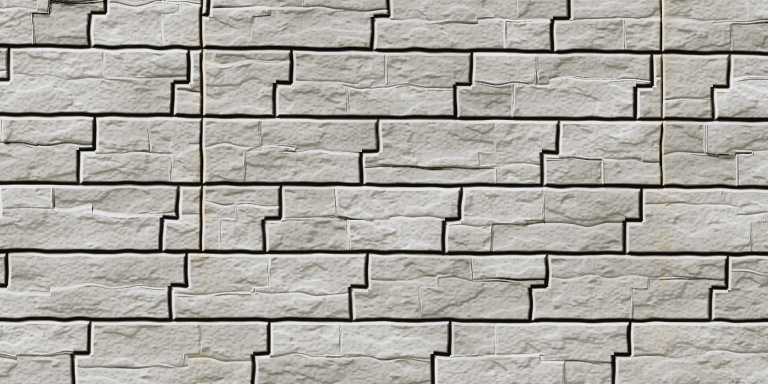
Give the GLSL for this texture, as a WebGL 1 fragment shader.

```glsl
precision highp float;
// Pale split-stone cladding: rows of wide Z-ended panels with thin dark joints.
// Each panel is a height field of ledges, chipped layers and grain, lit from
// the upper left with short cast shadows, then mapped to a warm grey ramp.

uniform vec2 u_resolution;

#define PANEL vec2(0.469, 0.176)   // panel size, in canvas heights
#define END_STEP 0.09              // sideways step of a panel end, in panels
#define GROOVE 0.0032              // half width of the dark joints
#define BEVEL 0.010                // rounding beside the joints
#define JOINT_L 0.526              // upright joints where the bond changes
#define JOINT_R 1.724
#define RELIEF 0.052               // depth of the stone
#define BASE_TONE 0.735
#define LIT_GAIN 0.18
#define SHADE_GAIN 0.42
#define CAST_SHADOW 0.34
#define LIGHT vec2(-0.45, 0.89)

float hash(vec2 p) {
  return fract(sin(dot(p, vec2(127.1, 311.7))) * 43758.5453);
}

float noise(vec2 p) {
  vec2 i = floor(p), f = fract(p);
  f = f * f * (3.0 - 2.0 * f);
  return mix(mix(hash(i), hash(i + vec2(1.0, 0.0)), f.x),
             mix(hash(i + vec2(0.0, 1.0)), hash(i + 1.0), f.x), f.y);
}

float fbm(vec2 p) {
  float sum = 0.0, amp = 0.5;
  for (int i = 0; i < 5; i++) {
    sum += amp * noise(p);
    p = mat2(1.6, 1.1, -1.1, 1.6) * p + 7.3;
    amp *= 0.48;
  }
  return sum;
}

// Height of two neighbouring blocks in one tier of a panel
float tier(vec2 id, float f) {
  float cut = mix(0.25, 0.75, hash(id + 3.7));
  return mix(hash(id + 1.3), hash(id + 8.1), smoothstep(-0.012, 0.012, f - cut));
}

// Stone height; also gives the distance to the nearest joint and a block tint
float stoneHeight(vec2 p, out float groove, out float tint) {
  p += 0.005 * (vec2(noise(p * 24.0), noise(p * 24.0 + 40.0)) - 0.5);

  // Rows, counted from the top and leaning slightly
  float t = (1.045 - p.y - 0.011 * (p.x - 1.0) * p.y) / PANEL.y;
  float row = floor(t), v = fract(t);

  // Staggered bond, shifted outside the two upright joints
  float shift = 0.16 - 0.03 * row + 0.49 * mod(row, 2.0);
  float outer = 0.0;
  if (p.x < JOINT_L && row < 4.0) outer = 1.0;
  if (p.x > JOINT_R && row < 3.0) outer = 2.0;
  if (outer > 0.0) shift += 0.43;
  float uTop = p.x / PANEL.x - shift;
  float uLow = uTop + END_STEP;
  float u = v < 0.5 ? uTop : uLow;
  float f = fract(u);
  vec2 id = vec2(floor(u) + 17.0 * outer, row);

  // Joints: panel ends, row lines and the flat part of the stepped ends
  groove = min(min(f, 1.0 - f) * PANEL.x, min(v, 1.0 - v) * PANEL.y);
  if (floor(uTop) != floor(uLow)) groove = min(groove, abs(v - 0.5) * PANEL.y);
  if (row < 4.0) groove = min(groove, abs(p.x - JOINT_L) + 0.0015);
  if (row < 3.0) groove = min(groove, abs(p.x - JOINT_R) + 0.003);

  // Two tiers of blocks meeting at an uneven ledge
  float jog = step(mix(0.3, 0.7, hash(id + 5.2)), f);
  float ledge = mix(0.3, 0.62, hash(id + 2.9));
  ledge += 0.2 * (hash(id + 4.0 * jog) - 0.5) + 0.09 * (noise(p * 17.0) - 0.5);
  float lower = smoothstep(-0.035, 0.035, v - ledge);
  float block = mix(tier(id, f), tier(id + 31.0, f), lower);
  float crack = exp(-abs(v - ledge) * PANEL.y / 0.0025) * noise(p * 12.0 + 9.0);

  // Chipped layers and fine grain
  float rough = fbm(p * vec2(7.0, 13.0) + 30.0 * hash(id + 6.0) + 3.0 * block);
  float layer = rough * 5.0;
  layer = floor(layer) + smoothstep(0.0, 0.32, fract(layer));
  float grain = noise(p * vec2(120.0, 170.0));
  tint = block - 0.5;
  float h = 0.5 + 0.45 * block + 0.4 * rough + 0.14 * layer - 0.35 * crack;
  return h * smoothstep(0.0, BEVEL, groove) + 0.05 * grain;
}

vec3 shade(vec2 p) {
  float groove, tint, unusedA, unusedB;
  float h = stoneHeight(p, groove, tint);

  // Slope toward the light, then shadow from higher stone on that side
  float rise = h - stoneHeight(p + LIGHT * 0.004, unusedA, unusedB);
  float slope = rise / 0.004 * RELIEF;
  slope /= 1.0 + abs(slope);
  float blocked = 0.0;
  for (int i = 1; i <= 2; i++) {
    float reach = 0.007 * float(i);
    float over = stoneHeight(p + LIGHT * reach, unusedA, unusedB) - h;
    blocked = max(blocked, smoothstep(0.12, 0.7, over - reach * 8.0));
  }
  float stain = fbm(p * vec2(5.0, 9.0) + 60.0) - 0.48;
  float tone = BASE_TONE + slope * (slope > 0.0 ? LIT_GAIN : SHADE_GAIN);
  tone += 0.06 * tint + 0.16 * stain + 0.05 * (noise(p * 210.0) - 0.5);
  tone -= CAST_SHADOW * blocked;
  float open = 0.55 + 0.45 * smoothstep(0.2, 0.6, noise(p * 9.0 + 21.0));
  float dark = 1.0 - smoothstep(GROOVE * 0.4, GROOVE * 1.5, groove);
  tone = clamp(mix(tone, 0.05, dark * open), 0.04, 0.9);

  // Neutral lights, brown shadows, sandy dust along the upright joints
  vec3 color = vec3(tone) + vec3(0.11, 0.0, -0.28) * tone * max(0.84 - tone, 0.0);
  float joint = min(abs(p.x - JOINT_L), abs(p.x - JOINT_R));
  float dust = exp(-joint / 0.02) * smoothstep(0.4, 0.7, noise(p * 30.0));
  return mix(color, color * vec3(1.02, 0.98, 0.90), dust);
}

void main() {
  // Four samples per pixel smooth the edges
  vec3 sum = vec3(0.0);
  for (int i = 0; i < 4; i++) {
    vec2 offset = vec2(mod(float(i), 2.0), floor(float(i) / 2.0)) * 0.5 - 0.25;
    sum += shade((gl_FragCoord.xy + offset) / u_resolution.y);
  }
  gl_FragColor = vec4(sum * 0.25, 1.0);
}
```
